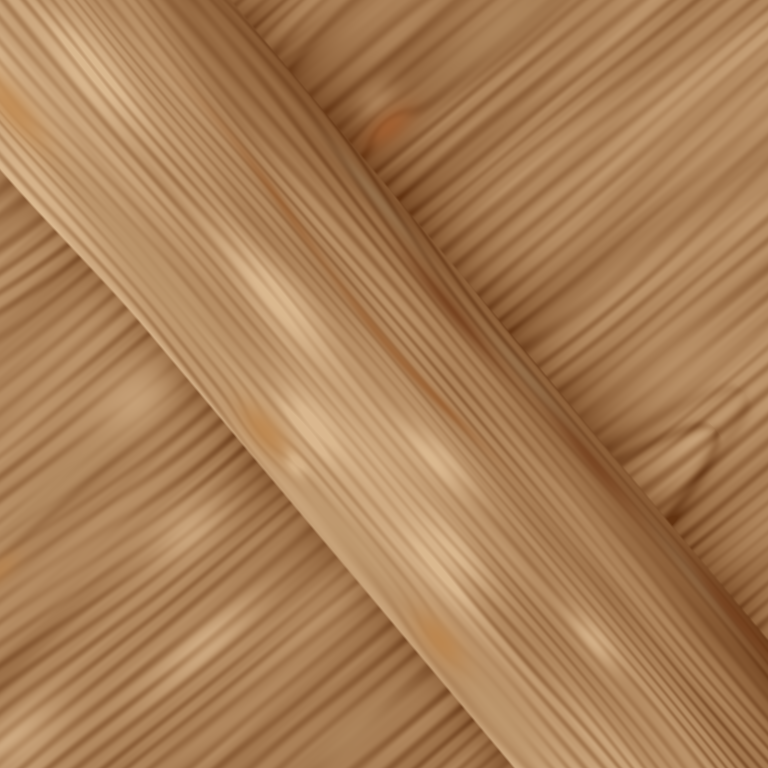
Give the GLSL for this texture, as a three.js fragment shader.

```glsl
// A rounded pine beam lying diagonally over pine boards with crosswise grain.
varying vec2 vUv;

const vec2 BEAM_DIR = vec2(0.643, -0.766);
const vec2 BOARD_DIR = vec2(0.766, 0.643);
const float BEAM_LEFT = 0.513;
const float BEAM_RIGHT = 0.873;
const float BEAM_RINGS = 19.0;
const float BOARD_RINGS = 42.0;
const float BAND_STRENGTH = 0.36;
const float GLOW_STRENGTH = 0.28;
const float TONE_CENTER = 0.57;
const float TONE_GAIN = 1.2;
const float EDGE = 0.002;
const vec3 DARK = vec3(0.46, 0.28, 0.14);
const vec3 PALE = vec3(0.82, 0.68, 0.52);
const vec3 MID_WARMTH = vec3(0.0, 0.04, 0.08);
const vec3 ORANGE = vec3(0.75, 0.52, 0.28);
const vec3 RUST = vec3(0.50, 0.27, 0.12);
const vec3 SAPWOOD = vec3(0.75, 0.61, 0.44);

float hash(vec2 p) {
  p = fract(p * vec2(0.1031, 0.1137));
  p += dot(p, p.yx + 33.33);
  return fract((p.x + p.y) * p.x * 7.31);
}

float noise(vec2 p) {
  vec2 i = floor(p), f = fract(p);
  f = f * f * (3.0 - 2.0 * f);
  return mix(mix(hash(i), hash(i + vec2(1, 0)), f.x),
             mix(hash(i + vec2(0, 1)), hash(i + vec2(1, 1)), f.x), f.y);
}

float blob(vec2 q, vec2 center, vec2 radius) {
  vec2 d = (q - center) / radius;
  return exp(-dot(d, d));
}

vec3 wood(float tone) {
  float t = clamp(TONE_CENTER + TONE_GAIN * (tone - TONE_CENTER), -0.2, 1.1);
  return mix(DARK, PALE, t) - MID_WARMTH * max(t * (1.0 - t), 0.0);
}

// Growth rings: broad light bands with narrower dark late wood, about zero.
float rings(float phase) {
  float wave = 0.5 + 0.5 * sin(6.2832 * phase);
  return 0.36 - wave * wave;
}

// Broad streaks of two widths, drawn out along the grain.
float bands(float along, float across) {
  return 0.6 * noise(vec2(along * 3.0, across * 12.0) + 5.0)
       + 0.5 * noise(vec2(along * 4.0, across * 32.0) + 40.0) - 0.55;
}

float fibre(float along, float across) {
  return noise(vec2(along * 9.0, across * 150.0) + 50.0) - 0.5;
}

// q.x runs along the beam, q.y across it.
vec3 boards(vec2 q) {
  float side = step(BEAM_RIGHT - 0.1, q.y);
  float warp = 3.0 * noise(vec2(q.y * 2.0, q.x * 6.0) + 20.0)
             + 0.7 * noise(vec2(q.y * 3.0, q.x * 24.0) + 33.0);
  float knot = blob(q, vec2(-0.314, 0.925), vec2(0.018, 0.036));
  float tongue = blob(q, vec2(-0.32, 1.12), vec2(0.024, 0.12))
               + blob(q, vec2(-0.235, 0.29), vec2(0.022, 0.13))
               + blob(q, vec2(0.26, 0.38), vec2(0.022, 0.08));
  float glow = blob(q, vec2(-0.25, 0.448), vec2(0.032, 0.06))
             + blob(q, vec2(-0.079, 0.389), vec2(0.032, 0.06))
             + blob(q, vec2(0.048, 0.317), vec2(0.022, 0.09))
             + blob(q, vec2(-0.011, 0.044), vec2(0.035, 0.08))
             + blob(q, vec2(-0.352, 0.933), vec2(0.02, 0.03));
  float phase = q.x * BOARD_RINGS + warp + 0.8 * knot;
  float contrast = 0.09 + 0.26 * noise(vec2(q.y * 4.0, q.x * 15.0) + 70.0);
  contrast *= 1.0 - 0.8 * min(tongue + 0.4 * glow, 1.0);
  float tone = 0.53 + 0.06 * side + contrast * rings(phase) + 0.09 * fibre(q.y, q.x);
  tone += BAND_STRENGTH * bands(q.y, q.x) + GLOW_STRENGTH * glow;

  // Dark seams beside the pale tongues.
  tone -= 0.20 * blob(q, vec2(-0.290, 1.09), vec2(0.006, 0.13));
  tone -= 0.20 * blob(q, vec2(-0.211, 0.26), vec2(0.006, 0.13));

  // Nested arches of a cathedral figure.
  for (int i = 0; i < 2; i++) {
    float k = float(i);
    float tip = 0.997 + 0.06 * k;
    float width = 0.145 * sqrt(max(tip - q.y, 0.0));
    float arch = abs(q.x - 0.261 + 0.012 * k) - width;
    float reach = smoothstep(tip + 0.012, tip - 0.012, q.y) * side;
    tone -= (0.20 - 0.08 * k) * exp(-arch * arch / (0.00006 + 0.00004 * k)) * reach;
    if (i == 0) tone += 0.14 * smoothstep(0.0, -0.02, arch) * reach;
  }

  // Contact shadow on both sides of the beam.
  tone -= 0.40 * side * exp(-max(q.y - BEAM_RIGHT, 0.0) / 0.06);
  tone -= 0.20 * (1.0 - side) * exp(-max(BEAM_LEFT - q.y, 0.0) / 0.03);
  vec3 color = mix(wood(tone), SAPWOOD, 0.4 * min(tongue, 1.0));
  color = mix(color, RUST * 1.35, 0.6 * knot);
  return mix(color, ORANGE, 0.5 * blob(q, vec2(-0.198, 0.166), vec2(0.015, 0.03)));
}

vec3 beam(vec2 q, float v) {
  float knot = blob(q, vec2(-0.653, 0.565), vec2(0.07, 0.020));
  float sap = blob(q, vec2(-0.36, 0.567), vec2(0.17, 0.028))
            + blob(q, vec2(0.065, 0.540), vec2(0.10, 0.024))
            + blob(q, vec2(0.36, 0.545), vec2(0.08, 0.024));
  float rust = 0.0, olive = 0.0;
  for (int i = 0; i < 3; i++) {
    float k = float(i);
    if (i < 2) knot += blob(q, vec2(-0.115 + 0.355 * k, 0.546), vec2(0.045, 0.019));
    rust += blob(q, vec2(-0.08 + 0.27 * k, 0.834 + 0.013 * k), vec2(0.09, 0.009));
    olive += blob(q, vec2(-0.26 + 0.33 * k, 0.853), vec2(0.09, 0.008));
  }
  float glow = blob(q, vec2(-0.233, 0.671), vec2(0.09, 0.028))
             + blob(q, vec2(0.061, 0.697), vec2(0.06, 0.018))
             + blob(q, vec2(0.169, 0.623), vec2(0.07, 0.032))
             + blob(q, vec2(0.370, 0.700), vec2(0.045, 0.016))
             + blob(q, vec2(-0.626, 0.679), vec2(0.11, 0.032))
             + blob(q, vec2(-0.083, 0.596), vec2(0.05, 0.018))
             + blob(q, vec2(-0.055, 0.548), vec2(0.018, 0.010));
  float phase = BEAM_RINGS * (v + 0.35 * v * v) + 0.7 * knot
              + 3.2 * noise(vec2(q.x * 2.2, v * 4.0) + 30.0)
              + 0.8 * noise(vec2(q.x * 3.0, v * 11.0) + 15.0);
  float contrast = 0.07 + 0.26 * noise(vec2(q.x * 3.5, v * 7.0) + 10.0);
  contrast *= 1.0 - 0.8 * clamp(sap + knot, 0.0, 1.0);
  float tone = 0.82 - 0.30 * v - 0.30 * smoothstep(0.72, 1.0, v);
  tone += contrast * rings(phase) + 0.10 * fibre(q.x, q.y);
  tone += BAND_STRENGTH * bands(q.x, q.y);
  tone += GLOW_STRENGTH * glow * (0.65 + 0.7 * noise(vec2(q.x * 5.0, q.y * 60.0)));
  tone -= 0.16 * smoothstep(0.1, 0.65, q.x) * v;
  tone += 0.08 * exp(-max(v, 0.0) / 0.02);
  vec3 color = mix(wood(tone), SAPWOOD, 0.5 * min(sap, 1.0));
  color = mix(color, SAPWOOD * 0.8, 0.45 * min(olive, 1.0));

  // Long resin streak, then knots and dark heartwood.
  float streak = q.y - 0.75 - 0.009 * sin(q.x * 9.0 - 0.6);
  float resin = exp(-streak * streak / 0.00004)
              * smoothstep(-0.62, -0.40, q.x) * smoothstep(0.18, 0.0, q.x);
  resin *= 0.45 + 0.55 * noise(vec2(q.x * 9.0, 3.0));
  color = mix(color, mix(RUST, ORANGE, 0.4), 0.8 * resin);
  color = mix(color, ORANGE, 0.7 * min(knot, 1.0) * (1.0 - 0.6 * min(glow, 1.0)));
  return mix(color, RUST * 0.92, 0.8 * min(rust, 1.0));
}

void main() {
  vec2 q = vec2(dot(vUv, BEAM_DIR), dot(vUv, BOARD_DIR));
  float left = BEAM_LEFT - 0.012 * smoothstep(0.3, 0.62, -q.x);
  float v = (q.y - left) / (BEAM_RIGHT - left);
  float mask = smoothstep(left - EDGE, left + EDGE, q.y)
             * (1.0 - smoothstep(BEAM_RIGHT - EDGE, BEAM_RIGHT + EDGE, q.y));
  gl_FragColor = vec4(mix(boards(q), beam(q, v), mask), 1.0);
}
```
